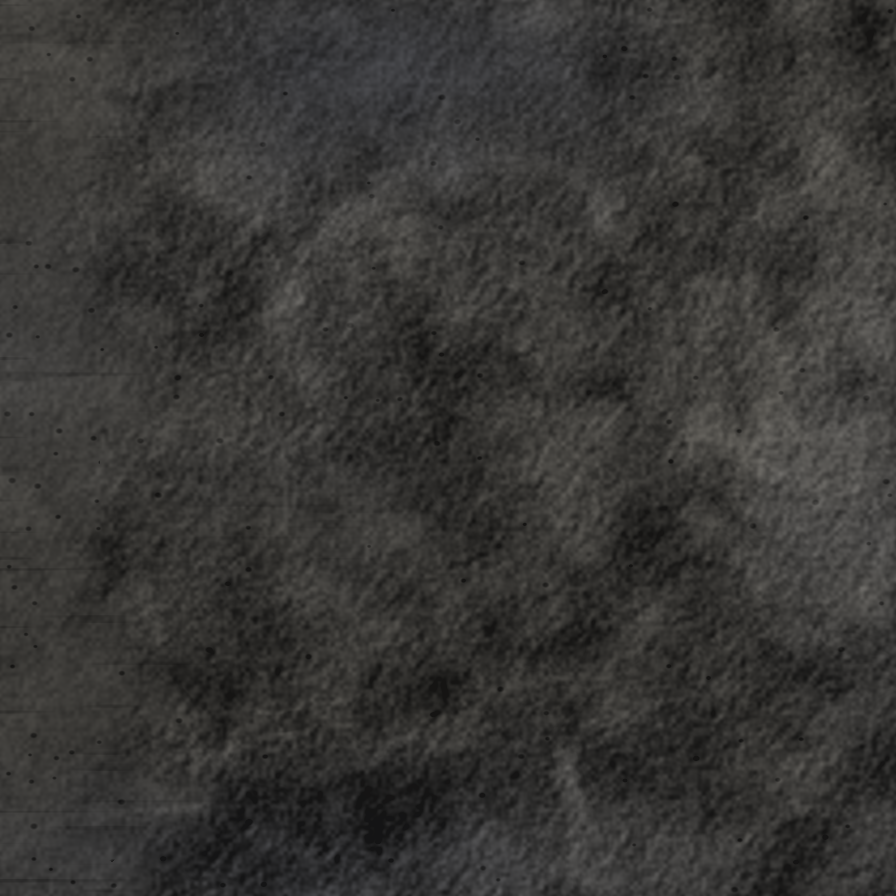
A WebGL 1 fragment shader for this texture:

```glsl
precision highp float;
// Dark weathered concrete: broad warm and cool stains, ragged mottling and
// slanted embossed grain, with a smoother pale strip on the left, pits and
// faint scratches. Built from layered value noise and soft elliptical patches.

uniform vec2 u_resolution;

const vec3 WARM_TINT = vec3(1.025, 1.0, 0.945);
const vec3 COOL_TINT = vec3(0.985, 0.995, 1.045);
const float BASE_TONE = 0.213;
const float STAIN_CONTRAST = 0.17;
const float MOTTLE_CONTRAST = 0.27;
const float RELIEF_CONTRAST = 0.125;
const float GRAIN_CONTRAST = 0.085;
const float STRIP_LIFT = 0.055;
const float SCRATCH_LIFT = 0.10;
const float PIT_DEPTH = 0.11;
const float PIT_CELLS = 42.0;
const vec2 GRAIN_AXIS = vec2(0.60, 0.80);   // direction of the embossed ridges
const vec2 SCRATCH_AXIS = vec2(0.99, 0.14); // direction of the scratches
const float LIGHT_STEP = 0.0026;

float hash(vec2 p) {
  vec3 q = fract(p.xyx * vec3(0.1031, 0.1030, 0.0973));
  q += dot(q, q.yzx + 33.33);
  return fract((q.x + q.y) * q.z);
}

float noise(vec2 p) {
  vec2 i = floor(p);
  vec2 f = fract(p);
  f = f * f * (3.0 - 2.0 * f);
  float low = mix(hash(i), hash(i + vec2(1.0, 0.0)), f.x);
  float high = mix(hash(i + vec2(0.0, 1.0)), hash(i + vec2(1.0)), f.x);
  return mix(low, high, f.y);
}

float fbm(vec2 p) {
  float sum = 0.0;
  float weight = 0.5;
  for (int octave = 0; octave < 5; octave++) {
    sum += weight * noise(p);
    p = mat2(1.6, 1.2, -1.2, 1.6) * p + 17.3;
    weight *= 0.55;
  }
  return sum / 1.055;
}

// Rotates p so that its x axis runs along the given direction.
vec2 alongAxis(vec2 p, vec2 axis) {
  return vec2(dot(p, axis), dot(p, vec2(-axis.y, axis.x)));
}

float patchAt(vec2 p, vec2 center, vec2 size) {
  vec2 d = (p - center) / size;
  return exp(-dot(d, d));
}

// Rough surface height: slanted ridges over rounder lumps.
float surfaceHeight(vec2 p) {
  vec2 q = alongAxis(p, GRAIN_AXIS);
  return 0.6 * noise(q * vec2(62.0, 125.0) + 40.0)
       + 0.5 * noise(p * 150.0 + 90.0);
}

// Small round holes, one at most in each cell.
float pits(vec2 p, float density) {
  vec2 cell = floor(p * PIT_CELLS);
  vec2 center = 0.2 + 0.6 * vec2(hash(cell + 5.1), hash(cell + 71.7));
  float radius = mix(0.05, 0.14, hash(cell + 31.3));
  float dist = length((fract(p * PIT_CELLS) - center) * vec2(0.8, 1.0));
  float present = step(hash(cell + 113.9), density);
  return present * (1.0 - smoothstep(radius * 0.4, radius + 0.05, dist));
}

void main() {
  vec2 uv = gl_FragCoord.xy / u_resolution;
  vec2 warp = vec2(fbm(uv * 6.0 + 3.0), fbm(uv * 6.0 + 57.0)) - 0.5;
  vec2 p = uv + 0.13 * warp;

  // Regions: pale strip, smooth trowelled areas, dark and light patches
  float ragged = fbm(uv * vec2(13.0, 18.0) + 21.0) - 0.5;
  float strip = 1.0 - smoothstep(0.07, 0.23, p.x + 0.22 * ragged);
  float trowelled = patchAt(p, vec2(0.34, 0.43), vec2(0.17, 0.08));
  float coolTop = patchAt(p, vec2(0.42, 0.94), vec2(0.26, 0.12));
  float smoothArea = clamp(strip + 0.6 * trowelled + 0.75 * coolTop, 0.0, 1.0);
  float roughness = mix(1.0, 0.4, smoothArea);
  float dark = patchAt(p, vec2(0.22, 0.70), vec2(0.11, 0.15))
             + patchAt(p, vec2(0.75, 0.45), vec2(0.08, 0.07))
             + patchAt(p, vec2(0.22, 0.25), vec2(0.17, 0.13))
             + 0.7 * patchAt(p, vec2(0.53, 0.27), vec2(0.16, 0.15));
  float light = patchAt(p, vec2(0.40, 0.74), vec2(0.12, 0.13))
              + patchAt(p, vec2(0.90, 0.62), vec2(0.10, 0.35))
              + 0.7 * patchAt(p, vec2(0.70, 0.84), vec2(0.14, 0.13));

  // Stains and mottling
  float tone = BASE_TONE + STRIP_LIFT * strip + 0.015 * trowelled;
  tone += 0.034 * light - 0.044 * dark;
  tone += STAIN_CONTRAST * (fbm(p * 3.5 + 8.0) - 0.5);
  tone += MOTTLE_CONTRAST * roughness * (fbm(p * 17.0 + 33.0) - 0.5);

  // Embossed relief lit from the upper left, and fine grain
  vec2 lightOffset = LIGHT_STEP * vec2(-GRAIN_AXIS.y, GRAIN_AXIS.x);
  float relief = surfaceHeight(uv - lightOffset) - surfaceHeight(uv + lightOffset);
  tone += RELIEF_CONTRAST * roughness * relief;
  tone += GRAIN_CONTRAST * mix(1.0, 0.6, smoothArea) * (noise(uv * 210.0) - 0.5);

  // Pale scratches at the lower left, dark hairlines on the smooth areas
  vec2 s = alongAxis(uv + 0.03 * warp, SCRATCH_AXIS);
  float streak = smoothstep(0.62, 0.95, noise(s * vec2(9.0, 72.0) + 12.0));
  streak *= smoothstep(0.3, 0.7, noise(uv * 65.0 + 7.0));
  tone += SCRATCH_LIFT * streak * patchAt(uv, vec2(0.28, 0.18), vec2(0.20, 0.12));
  float hairline = smoothstep(0.78, 0.97, noise(uv * vec2(8.0, 170.0) + 60.0));
  tone -= 0.04 * hairline * smoothArea * (1.0 - coolTop);
  tone -= PIT_DEPTH * pits(uv, 0.07 + 0.16 * strip);

  // Warm and cool tint
  float cool = coolTop + 0.7 * patchAt(p, vec2(0.35, 0.04), vec2(0.45, 0.10));
  cool += 1.2 * (fbm(uv * 3.0 + 80.0) - 0.45);
  vec3 tint = mix(WARM_TINT, COOL_TINT, clamp(cool, 0.0, 1.0));
  gl_FragColor = vec4(clamp(tone, 0.08, 0.46) * tint, 1.0);
}
```
